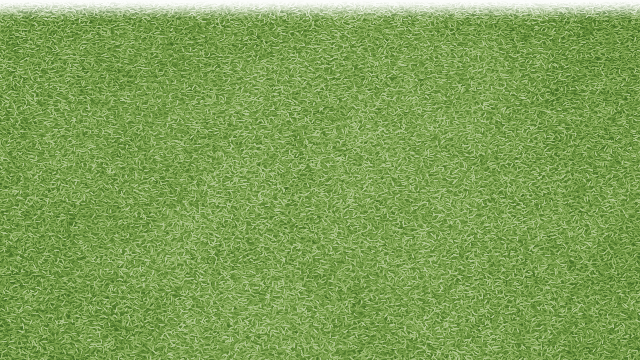
Give the GLSL for this texture, as a WebGL 2 fragment shader.

```glsl
#version 300 es
precision highp float;
// Short artificial turf seen from above, fading to white along the top edge.

uniform vec2 u_resolution;
out vec4 fragColor;

vec4 hash4(vec2 p) {
    return fract(sin(dot(p, vec2(127.1, 311.7)) + vec4(0.0, 1.7, 3.1, 5.3)) * 43758.5453);
}

float valueNoise(vec2 p) {
    vec2 cell = floor(p);
    vec2 f = fract(p);
    f = f * f * (3.0 - 2.0 * f);
    float low = mix(hash4(cell).x, hash4(cell + vec2(1.0, 0.0)).x, f.x);
    float high = mix(hash4(cell + vec2(0.0, 1.0)).x, hash4(cell + vec2(1.0)).x, f.x);
    return mix(low, high, f.y);
}

// Signed distance to a tapered, bent blade; q.x runs along it.
float bladeDistance(vec2 q, float halfLength, float bend) {
    float along = q.x / halfLength;
    float across = abs(q.y - bend * (q.x * q.x - 0.00003));
    float halfWidth = 0.0019 * (1.0 - 0.4 * min(along * along, 1.0));
    return max(across - halfWidth, abs(q.x) - halfLength);
}

float coverage(float d, float soft) {
    return 1.0 - smoothstep(-soft, soft, d);
}

// Paints one layer of scattered blades, with their shadows, over the tone below.
float paintLayer(float tone, vec2 p, float layer, float pixel) {
    const float cellSize = 0.0108;
    vec2 home = floor(p / cellSize + layer * 0.37);
    for (int j = -1; j <= 1; j++) {
        for (int i = -1; i <= 1; i++) {
            vec2 cell = home + vec2(i, j);
            vec4 rnd = hash4(cell + layer * 19.0);
            vec4 look = hash4(cell + layer * 23.0 + 71.3);
            vec2 q = p - (cell + rnd.xy - layer * 0.37) * cellSize;

            // Directions vary freely but lean towards the horizontal.
            float angle = 3.14159 * (rnd.z - 0.5);
            angle -= 0.22 * sin(2.0 * angle);
            float c = cos(angle);
            float s = sin(angle);
            mat2 turn = mat2(c, -s, s, c);
            float halfLength = mix(0.0055, 0.0092, rnd.w);
            float bend = 65.0 * (look.x - 0.5);

            vec2 shadowPoint = turn * (q + vec2(-0.0006, 0.0020));
            float shadow = coverage(bladeDistance(shadowPoint, halfLength, bend), pixel);
            tone = mix(tone, tone * 0.6 - 0.05, 0.65 * shadow);

            vec2 local = turn * q;
            float blade = coverage(bladeDistance(local, halfLength, bend), 0.42 * pixel);
            float bladeTone = mix(0.18, 0.76, layer / 3.0) + 0.85 * (look.y - 0.5);
            bladeTone += 0.45 * (look.z - 0.5) * local.x / halfLength;
            tone = mix(tone, bladeTone, blade);
        }
    }
    return tone;
}

void main() {
    vec2 p = gl_FragCoord.xy / u_resolution.y;
    vec2 uv = gl_FragCoord.xy / u_resolution;
    float pixel = 1.0 / u_resolution.y;

    // Blades look slightly flatter towards the far edge.
    vec2 ground = vec2(p.x, p.y * (1.0 + 0.12 * p.y));
    float tone = 0.04;
    for (int layer = 0; layer < 4; layer++) {
        tone = paintLayer(tone, ground, float(layer), pixel);
    }
    tone = 0.50 + 1.22 * (tone - 0.42);

    // Soft patches and a slightly paler middle.
    tone += 0.18 * (valueNoise(p * 22.0) - 0.5);
    tone += 0.11 * (valueNoise(p * vec2(6.0, 8.0) + 40.0) - 0.5);
    tone += 0.06 - 0.18 * smoothstep(0.15, 0.6, length((uv - vec2(0.5, 0.42)) * vec2(1.0, 0.7)));
    tone = clamp(tone, -0.25, 1.3);

    // Middle tones are yellower than a straight blend.
    vec3 color = mix(vec3(0.33, 0.49, 0.18), vec3(0.62, 0.73, 0.46), tone);
    color += vec3(0.0, 0.04, -0.12) * tone * (1.0 - tone);

    // White haze along the top, broken up by the blades.
    float haze = smoothstep(0.938, 0.998, uv.y + 0.008 * (tone - 0.45));
    color = mix(color, vec3(0.985, 0.99, 0.98), haze);
    fragColor = vec4(color, 1.0);
}
```
